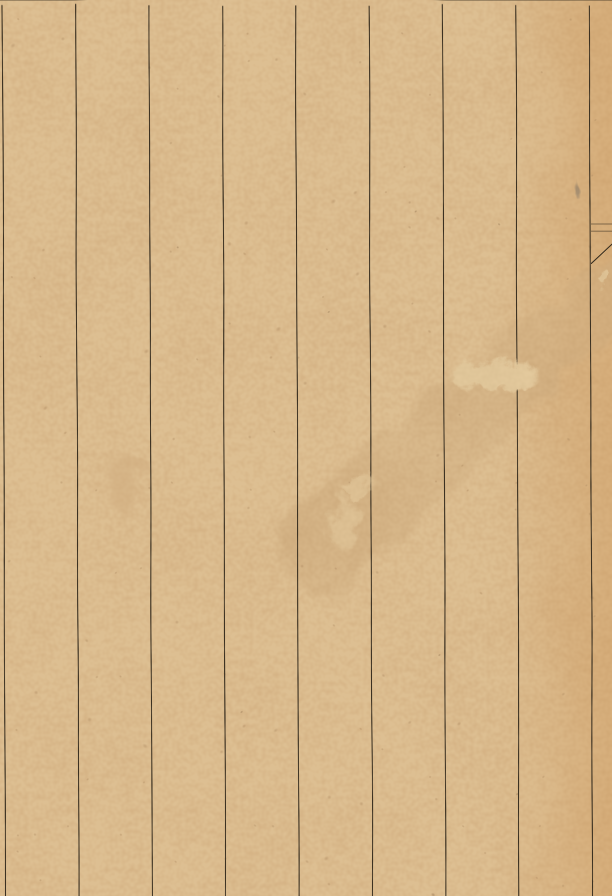
A WebGL 1 fragment shader for this pattern:

```glsl
precision highp float;
// Aged tan paper ruled with nine thin vertical ink lines, stained and scuffed.
uniform vec2 u_resolution;

float hash(vec2 p) {
  vec3 q = fract(vec3(p.xyx) * 0.1031);
  q += dot(q, q.yzx + 33.33);
  return fract((q.x + q.y) * q.z);
}

float corner(vec2 cell, vec2 offset) {
  float angle = 6.2832 * hash(cell);
  return dot(vec2(cos(angle), sin(angle)), offset);
}

float gradientNoise(vec2 p) {
  vec2 i = floor(p), f = fract(p);
  vec2 w = f * f * f * (f * (f * 6.0 - 15.0) + 10.0);
  vec2 e = vec2(1.0, 0.0);
  return mix(mix(corner(i, f), corner(i + e, f - e), w.x),
             mix(corner(i + e.yx, f - e.yx), corner(i + 1.0, f - 1.0), w.x), w.y);
}

float fbm(vec2 p) {
  float sum = 0.0, gain = 0.6;
  for (int i = 0; i < 4; i++) {
    sum += gain * gradientNoise(p);
    p = p * 2.03 + 17.1;
    gain *= 0.5;
  }
  return sum;
}

float segmentDistance(vec2 p, vec2 a, vec2 b) {
  vec2 d = b - a;
  return length(p - a - d * clamp(dot(p - a, d) / dot(d, d), 0.0, 1.0));
}

// Area-preserving stroke: fades rather than fattens when thinner than a pixel
float stroke(float d, float halfWidth, float px) {
  float soft = 0.55 * px, r = max(halfWidth, soft);
  return (1.0 - smoothstep(r - soft, r + soft, d)) * halfWidth / r;
}

// Soft-edged ellipse, 1 inside
float blot(vec2 p, vec2 center, vec2 radius, float softness) {
  return 1.0 - smoothstep(1.0 - softness, 1.0 + softness, length((p - center) / radius));
}

// Sparse fibre flecks, one candidate per cell
float flecks(vec2 p, float density, float px) {
  vec2 g = p * density, cell = floor(g);
  vec2 center = 0.25 + 0.5 * vec2(hash(cell + 3.7), hash(cell + 9.2));
  vec2 d = (fract(g) - center) / density;
  d.x += 0.8 * d.y * (hash(cell + 5.1) - 0.5);
  float size = mix(0.0008, 0.0024, pow(hash(cell + 1.3), 3.0));
  return step(0.84, hash(cell)) * (1.0 - smoothstep(0.0, size + px, length(d)));
}

void main() {
  vec2 p = gl_FragCoord.xy / u_resolution.y;
  float px = 1.0 / u_resolution.y;

  // Paper: cloudy mottling, fibrous grain, browned right margin
  float cloud = fbm(p * 9.0);
  float grain = gradientNoise(p * 211.0 + 0.37) + 0.7 * gradientNoise(p * vec2(67.0, 121.0));
  vec3 color = mix(vec3(0.868, 0.75, 0.572), vec3(0.838, 0.705, 0.525),
                   clamp(0.36 + 0.6 * cloud + 0.75 * grain, 0.0, 1.0));
  float margin = smoothstep(0.53, 0.71, p.x + 0.04 * cloud);
  color = mix(color, vec3(0.82, 0.645, 0.435) - 0.015 * grain, 0.75 * margin);

  // Diagonal water stain and a small brown smudge
  vec2 ragged = p + 0.026 * vec2(fbm(p * 20.0), fbm(p * 20.0 + 40.0));
  float band = segmentDistance(ragged, vec2(0.362, 0.39), vec2(0.70, 0.69));
  float reach = 0.053 - 0.022 * smoothstep(0.4, 0.7, p.x);
  float stain = 1.0 - smoothstep(reach - 0.008, reach + 0.008, band);
  color = mix(color, vec3(0.81, 0.675, 0.495) - 0.015 * grain, stain * (0.55 + 0.7 * cloud));
  float smudge = max(blot(ragged, vec2(0.133, 0.453), vec2(0.016, 0.031), 0.35),
                     blot(ragged, vec2(0.152, 0.478), vec2(0.017, 0.008), 0.4));
  color = mix(color, vec3(0.815, 0.675, 0.495), 0.5 * smudge);

  // Flecks
  color = mix(color, vec3(0.68, 0.54, 0.38), 0.4 * flecks(p, 34.0, px));
  color = mix(color, vec3(0.58, 0.46, 0.32), 0.45 * flecks(p + 2.3, 11.0, px));
  color = mix(color, vec3(0.48, 0.44, 0.39), 0.5 * blot(ragged, vec2(0.641, 0.791), vec2(0.004, 0.007), 0.5));

  // Ruled lines: slight lean, slight wobble, uneven ink
  float lean = 0.0062 - 0.0038 * p.y;
  float id = floor((p.x - lean) / 0.0819 + 0.5);
  float wobble = 0.0011 * gradientNoise(vec2(id * 7.3 + 0.5, p.y * 5.0));
  float offset = abs(p.x - lean - id * 0.0819 + wobble);
  float wear = gradientNoise(vec2(id * 5.7 + 0.3, p.y * 60.0));
  float ink = stroke(offset, 0.0006 + 0.00015 * wear, px);
  float top = 0.996 - 0.003 * hash(vec2(id, 4.0));
  ink *= 1.0 - smoothstep(top - px, top + px, p.y);

  // Ruling fragments beyond the last line and along the top edge
  float beyond = smoothstep(0.658, 0.660, p.x);
  float rails = min(abs(p.y - 0.75), abs(p.y - 0.742));
  float slant = segmentDistance(p, vec2(0.660, 0.706), vec2(0.69, 0.734));
  ink = max(ink, 0.6 * beyond * stroke(rails, 0.0005, px));
  ink = max(ink, stroke(slant, 0.0006, px));
  float topGap = smoothstep(0.08, 0.1, p.x) * (1.0 - smoothstep(0.48, 0.5, p.x));
  ink = max(ink, 0.7 * (1.0 - topGap) * stroke(1.0 - p.y, 0.0006, px));
  color = mix(color, vec3(0.23, 0.19, 0.13), clamp(ink, 0.0, 1.0));

  // Scuffs where the surface, with its ink, has lifted away
  vec2 torn = ragged + 0.016 * vec2(fbm(p * 55.0 + 8.0), fbm(p * 55.0 + 70.0));
  float scuff = blot(torn, vec2(0.553, 0.582), vec2(0.046, 0.018), 0.15);
  scuff = max(scuff, 0.6 * blot(torn, vec2(0.384, 0.418), vec2(0.014, 0.030), 0.3));
  scuff = max(scuff, 0.6 * blot(torn, vec2(0.399, 0.456), vec2(0.023, 0.007), 0.3));
  scuff = max(scuff, 0.8 * blot(torn, vec2(0.671, 0.69), vec2(0.006, 0.012), 0.25));
  color = mix(color, vec3(0.878, 0.775, 0.60) + 0.04 * cloud - 0.015 * grain, scuff);

  gl_FragColor = vec4(color, 1.0);
}
```
